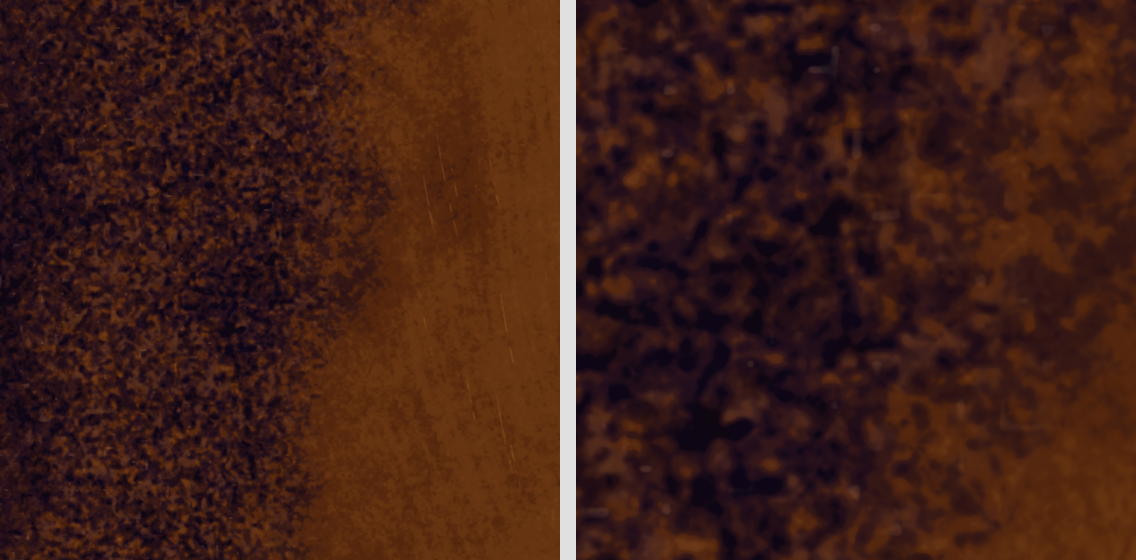
Left, the full canvas; right, a detail of the centre.
Give the GLSL for this texture, as a Shadertoy shader.

```glsl
// Dark grainy patina fading from violet-black into smooth, streaked amber brown.

const vec3 INK = vec3(0.055, 0.022, 0.060);
const vec3 PLUM = vec3(0.135, 0.052, 0.075);
const vec3 MAROON = vec3(0.205, 0.088, 0.070);
const vec3 RUST = vec3(0.330, 0.150, 0.048);
const vec3 AMBER = vec3(0.400, 0.205, 0.065);
const vec3 HONEY = vec3(0.480, 0.270, 0.110);
const vec3 ASH = vec3(0.310, 0.180, 0.150);

float hash(vec2 p) {
    vec3 q = fract(vec3(p.xyx) * 0.1031);
    q += dot(q, q.yzx + 33.33);
    return fract((q.x + q.y) * q.z);
}

float noise(vec2 p) {
    vec2 cell = floor(p);
    vec2 f = fract(p);
    f = f * f * (3.0 - 2.0 * f);
    float low = mix(hash(cell), hash(cell + vec2(1, 0)), f.x);
    float high = mix(hash(cell + vec2(0, 1)), hash(cell + vec2(1, 1)), f.x);
    return mix(low, high, f.y);
}

float fbm(vec2 p) {
    float sum = 0.0;
    float weight = 0.5;
    for (int i = 0; i < 4; i++) {
        sum += weight * noise(p);
        p = mat2(1.6, 1.2, -1.2, 1.6) * p + 17.3;
        weight *= 0.5;
    }
    return sum / 0.9375;
}

// Irregular rounded speckle, centred on zero.
float speckle(vec2 p, float scale) {
    vec2 q = p * scale;
    q += 0.7 * vec2(noise(q * 0.6 + 41.0), noise(q * 0.6 + 83.0));
    vec2 turned = mat2(0.8, 0.6, -0.6, 0.8) * q;
    return 0.6 * noise(q) + 0.4 * noise(turned * 1.5 + 9.0) - 0.5;
}

// Maps a tone from 0 to 1 to the palette.
vec3 palette(float tone) {
    vec3 color = mix(INK, PLUM, smoothstep(0.0, 0.22, tone));
    color = mix(color, MAROON, smoothstep(0.22, 0.45, tone));
    color = mix(color, RUST, smoothstep(0.45, 0.70, tone));
    color = mix(color, AMBER, smoothstep(0.70, 0.90, tone));
    return mix(color, HONEY, smoothstep(0.90, 1.25, tone));
}

// Soft round stain with a ragged outline.
float stain(vec2 p, vec2 center, vec2 size, float ragged) {
    vec2 d = (p - center) / size;
    return exp(-dot(d, d) * (0.6 + ragged));
}

// Faint, broken, nearly upright hairlines.
float scratches(vec2 p, float lean) {
    float sum = 0.0;
    for (int i = 0; i < 9; i++) {
        float id = float(i);
        vec2 start = vec2(0.70 + 0.27 * hash(vec2(id, 3.0)), 0.15 + 0.55 * hash(vec2(id, 8.0)));
        float along = p.y - start.y;
        float reach = 0.06 + 0.09 * hash(vec2(id, 5.0));
        float offset = p.x - start.x + lean * along - 0.3 * along * along;
        float line = 1.0 - smoothstep(0.0007, 0.0030, abs(offset));
        float ends = 1.0 - smoothstep(0.4 * reach, reach, abs(along));
        sum += line * ends * smoothstep(0.3, 0.7, noise(vec2(id * 7.0, p.y * 70.0)));
    }
    return sum;
}

void mainImage(out vec4 fragColor, in vec2 fragCoord) {
    vec2 uv = fragCoord / iResolution.xy;
    float cloud = fbm(uv * vec2(6.0, 4.5) + 4.0) - 0.5;
    float patches = fbm(uv * 15.0 + 31.0) - 0.5;

    // Ragged slanted border between the grainy and the smooth side.
    float border = mix(0.48, 0.66, smoothstep(0.1, 0.9, uv.y));
    float side = uv.x - border + 0.22 * cloud + 0.10 * patches;
    float smoothSide = smoothstep(-0.12, 0.16, side);

    // Broad shading, with the darkest shadow along the left edge.
    float tone = mix(0.42, 0.77, smoothSide) + 0.12 * smoothstep(0.65, 1.0, uv.x);
    float shadow = 1.0 - smoothstep(0.0, 0.18, uv.x + 0.12 * patches);
    tone -= shadow * (0.10 + 0.17 * exp(-pow((uv.y - 0.62) / 0.28, 2.0)));
    tone += 0.22 * cloud + 0.28 * patches * mix(1.0, 0.6, smoothSide);

    float ragged = 1.2 * fbm(uv * 18.0 + 60.0);
    tone -= 0.17 * stain(uv, vec2(0.45, 0.51), vec2(0.08, 0.14), ragged);
    tone -= 0.19 * stain(uv, vec2(0.66, 0.51), vec2(0.07, 0.10), ragged);
    tone -= 0.16 * stain(uv, vec2(0.82, 0.72), vec2(0.07, 0.22), ragged);

    // Coarse speckle on the left, fine dust on the right.
    float grain = speckle(uv, 92.0);
    float dust = speckle(uv + 3.7, 190.0);
    tone += grain * mix(1.15, 0.20, smoothSide) * (1.0 - 0.35 * shadow);
    tone += dust * mix(0.32, 0.16, smoothSide);

    // Long streaks bending to the right as they descend.
    float lean = mix(0.38, 0.12, smoothstep(0.0, 0.7, uv.y));
    float across = uv.x + lean * (uv.y - 0.4);
    float streak = noise(vec2(across * 75.0, uv.y * 5.0)) - 0.5;
    streak += 0.6 * (noise(vec2(across * 150.0, uv.y * 9.0 + 20.0)) - 0.5);
    tone += 0.11 * streak * smoothstep(0.08, 0.3, side);

    // Violet-grey bloom and rare pale flecks within the rough side.
    vec3 color = palette(clamp(tone, 0.0, 1.25));
    float bloom = smoothstep(0.48, 0.72, noise(uv * 64.0 + 12.0)) * (1.0 - smoothSide);
    color = mix(color, ASH, 0.42 * bloom * smoothstep(0.32, 0.62, tone));
    color += vec3(0.0, 0.004, 0.035) * (1.0 - smoothSide) * noise(uv * 48.0 + 77.0);
    float fleck = smoothstep(0.89, 0.98, noise(uv * 80.0 + 55.0));
    color += vec3(0.10, 0.08, 0.05) * fleck * (1.0 - 0.8 * smoothSide);
    color += vec3(0.08, 0.06, 0.03) * min(scratches(uv, 0.2), 1.0);

    fragColor = vec4(color, 1.0);
}
```
